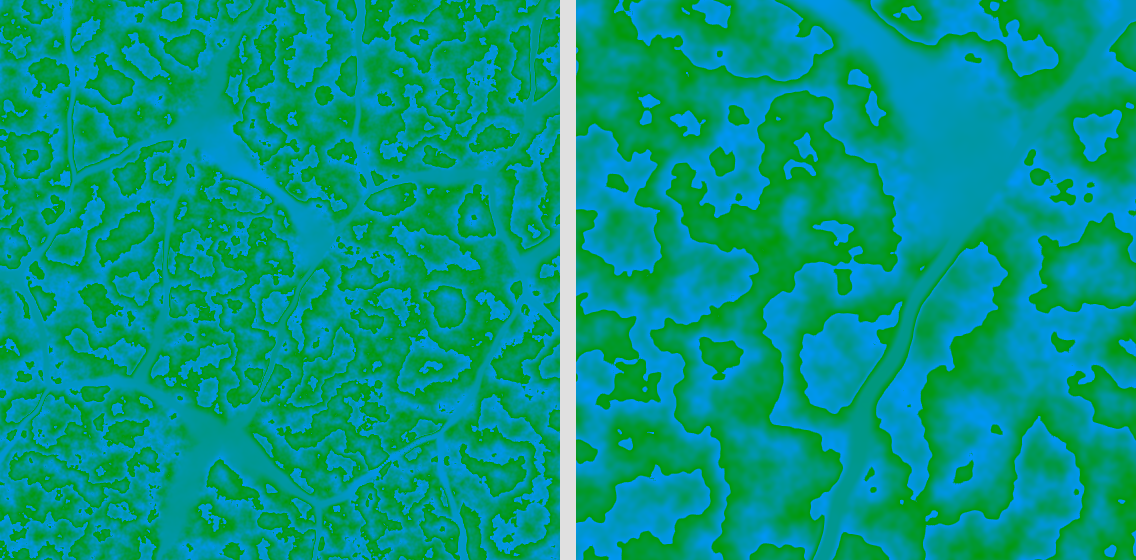
Left, the full canvas; right, a detail of the centre.
This texture is drawn by a WebGL 2 fragment shader. Its source:

```glsl
#version 300 es
precision highp float;

// Mottled green and blue islands: a rough height field is wrapped into
// repeating bands, so each whole step gives a crisp ragged shoreline.
// Smooth veins along stretched cell borders flatten the field locally.

uniform vec2 u_resolution;
out vec4 fragColor;

const vec3 LOW_COLOR = vec3(0.0, 0.600, 0.030);
const vec3 HIGH_COLOR = vec3(0.0, 0.588, 0.985);
const float ISLAND_SCALE = 10.0;    // largest blobs per canvas height
const float HEIGHT_RANGE = 2.3;     // number of bands the relief spans
const float ROUGHNESS = 0.54;       // amplitude kept per octave
const int OCTAVES = 5;
const vec2 VEIN_SCALE = vec2(3.8, 2.2);
const float VEIN_ANGLE = 0.42;
const float VEIN_THIN = 0.005;
const float VEIN_WIDE = 0.026;
const float VEIN_LEVEL = 0.68;
const float VEIN_STRENGTH = 0.93;

// Integer hash giving two values in 0..1
vec2 hash2(vec2 cell, uint seed) {
    uvec2 v = uvec2(ivec2(cell)) + uvec2(seed, seed * 7u);
    v = v * 1664525u + 1013904223u;
    v.x += v.y * 1664525u;
    v.y += v.x * 1664525u;
    v ^= v >> 16u;
    v.x += v.y * 1664525u;
    v.y += v.x * 1664525u;
    v ^= v >> 16u;
    return vec2(v >> 8u) / 16777216.0;
}

mat2 rotation(float angle) {
    float c = cos(angle), s = sin(angle);
    return mat2(c, s, -s, c);
}

float cornerSlope(vec2 cell, vec2 offset, uint seed) {
    float angle = 6.28318 * hash2(cell, seed).x;
    return dot(vec2(cos(angle), sin(angle)), offset);
}

// Gradient noise, about -0.7..0.7
float noise(vec2 p, uint seed) {
    vec2 i = floor(p), f = p - i;
    vec2 u = f * f * f * (f * (f * 6.0 - 15.0) + 10.0);
    vec2 e = vec2(1.0, 0.0);
    float bottom = mix(cornerSlope(i, f, seed),
                       cornerSlope(i + e.xy, f - e.xy, seed), u.x);
    float top = mix(cornerSlope(i + e.yx, f - e.yx, seed),
                    cornerSlope(i + e.xx, f - e.xx, seed), u.x);
    return mix(bottom, top, u.y);
}

// Fractal relief whose finer octaves fade in calm areas
float relief(vec2 p) {
    float detail = mix(0.65, 1.15, smoothstep(-0.35, 0.35, noise(p * 4.0, 11u)));
    float sum = 0.0, amplitude = HEIGHT_RANGE;
    vec2 q = p * ISLAND_SCALE;
    for (int k = 0; k < OCTAVES; k++) {
        sum += amplitude * (k == 0 ? 1.0 : detail) * noise(q, uint(k) + 1u);
        amplitude *= ROUGHNESS;
        q = rotation(0.6) * q * 2.03 + 3.7;
    }
    return sum;
}

// Gap between nearest and second nearest cell points, zero on borders
float borderGap(vec2 p) {
    vec2 i = floor(p), f = p - i;
    float nearest = 9.0, second = 9.0;
    for (int y = -2; y <= 2; y++) {
        for (int x = -2; x <= 2; x++) {
            vec2 cell = vec2(x, y);
            float d = length(cell + hash2(i + cell, 31u) - f);
            second = min(second, max(nearest, d));
            nearest = min(nearest, d);
        }
    }
    return second - nearest;
}

// Vein coverage, with width varying along its run
float veinMask(vec2 p) {
    vec2 bend = vec2(noise(p * 5.0, 21u), noise(p * 5.0, 22u)) * 0.05
              + vec2(noise(p * 22.0, 23u), noise(p * 22.0, 24u)) * 0.008;
    float gap = borderGap(rotation(VEIN_ANGLE) * (p + bend) * VEIN_SCALE);
    float dist = 0.5 * gap / VEIN_SCALE.x;
    float spread = smoothstep(0.05, 0.55, noise(p * 4.0, 25u));
    float width = mix(VEIN_THIN, VEIN_WIDE, spread);
    return VEIN_STRENGTH * (1.0 - smoothstep(width * 0.4, width * 1.5, dist));
}

void main() {
    vec2 p = gl_FragCoord.xy / u_resolution.y;

    // Rough ground, flattened toward a slowly drifting level on veins
    float ground = 0.5 + relief(p);
    float veinLevel = VEIN_LEVEL + 0.5 * noise(p * 3.5, 41u);
    float height = mix(ground, veinLevel, veinMask(p));

    // Wrap into bands with a pixel-wide ramp at each drop
    float band = fract(height);
    float edge = clamp(fwidth(height), 0.0001, 0.5);
    band = min(band, (1.0 - band) / edge);

    fragColor = vec4(mix(LOW_COLOR, HIGH_COLOR, band), 1.0);
}
```
